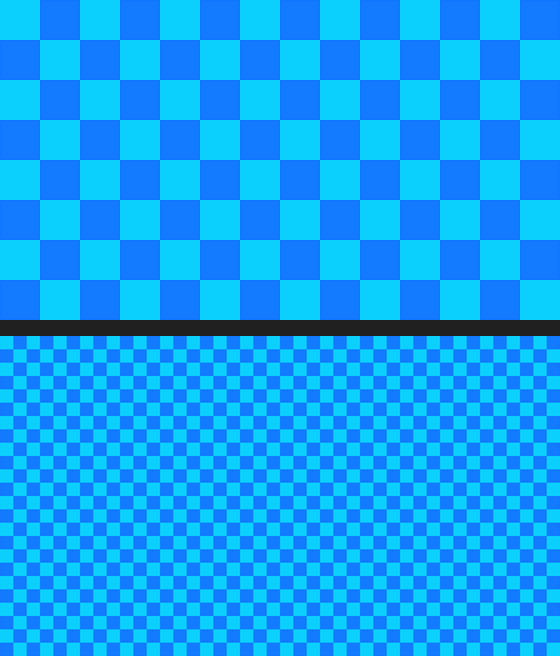
Top, the tile; bottom, the same tile 3 across and 3 down.
A WebGL 1 fragment shader for this pattern:

```glsl
precision highp float;
// Flat two-colour checkerboard, 14 by 8 squares, cyan in the top left corner.
// Signed triangle waves give the distance to the nearest square edge per axis;
// their clamped product is an antialiased checker that tiles both ways.

#define COLUMNS 14.0
#define ROWS 8.0
#define CYAN vec3(0.043, 0.816, 0.996)
#define BLUE vec3(0.070, 0.482, 1.0)
#define RIM_BLUE vec3(0.068, 0.464, 1.0)
#define RIM_WIDTH 0.04

uniform vec2 u_resolution;

// Distance to the nearest edge in squares, its sign alternating per square.
vec2 signedEdgeDistance(vec2 p) {
  return abs(mod(p - 0.5, 2.0) - 1.0) - 0.5;
}

void main() {
  vec2 grid = vec2(COLUMNS, ROWS);
  vec2 pixel = grid / u_resolution;
  vec2 edge = signedEdgeDistance(gl_FragCoord.xy * pixel);

  // Box-filtered checker: 1 in blue squares, 0 in cyan squares.
  vec2 side = clamp(2.0 * edge / pixel, -1.0, 1.0);
  float blueCover = 0.5 + 0.5 * side.x * side.y;

  // Faintly deeper blue along the square borders.
  float inset = min(abs(edge.x), abs(edge.y));
  float soften = 0.5 * max(pixel.x, pixel.y);
  float rim = 1.0 - smoothstep(RIM_WIDTH - soften, RIM_WIDTH + soften, inset);
  vec3 blue = mix(BLUE, RIM_BLUE, rim);

  gl_FragColor = vec4(mix(CYAN, blue, blueCover), 1.0);
}
```
